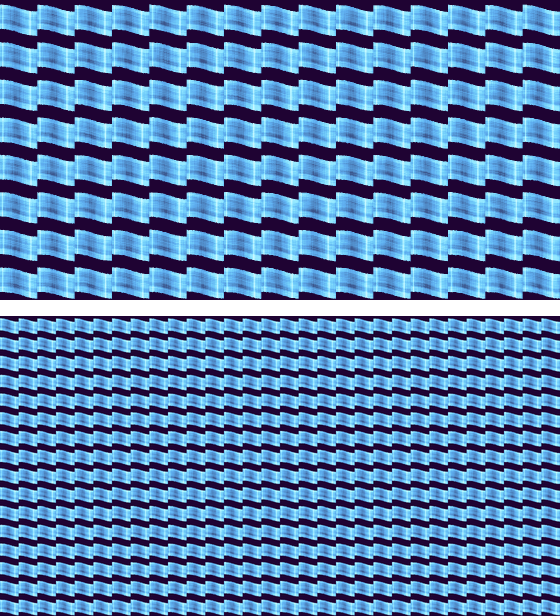
Top, the tile; bottom, the same tile 2 across and 2 down.
Give the GLSL for this pattern, as a Shadertoy shader.

```glsl
const float TAU = 6.2831853;
const vec2 REPEATS = vec2(15.0, 8.0);

float hash(vec2 p) {
    vec3 q = fract(vec3(p.xyx) * 0.1031);
    q += dot(q, q.yzx + 33.33);
    return fract((q.x + q.y) * q.z);
}

float gradientDot(vec2 corner, vec2 offset) {
    float angle = TAU * hash(corner);
    return dot(vec2(cos(angle), sin(angle)), offset);
}

float gradientNoise(vec2 p) {
    vec2 i = floor(p), f = fract(p);
    vec2 u = f * f * f * (f * (f * 6.0 - 15.0) + 10.0);
    vec2 e = vec2(0.0, 1.0);
    return mix(mix(gradientDot(i, f), gradientDot(i + e.yx, f - e.yx), u.x),
               mix(gradientDot(i + e, f - e), gradientDot(i + e.yy, f - e.yy), u.x), u.y);
}

float band(float x, float center, float halfWidth, float blur) {
    return 1.0 - smoothstep(halfWidth - blur, halfWidth + blur, abs(x - center));
}

vec3 clothColor(float tone) {
    vec3 c = mix(vec3(0.23, 0.33, 0.54), vec3(0.32, 0.56, 0.80), smoothstep(0.0, 0.3, tone));
    c = mix(c, vec3(0.37, 0.68, 0.94), smoothstep(0.3, 0.5, tone));
    c = mix(c, vec3(0.44, 0.80, 0.98), smoothstep(0.5, 0.7, tone));
    c = mix(c, vec3(0.58, 0.91, 1.00), smoothstep(0.7, 0.9, tone));
    return mix(c, vec3(0.78, 0.97, 1.00), smoothstep(0.95, 1.3, tone));
}

// One waving plaid cloth per cell; y runs downwards
vec3 clothCell(vec2 p, vec2 id) {
    float vary = hash(id + 3.7) - 0.5;
    float shift = 0.04 * (hash(id + 19.1) - 0.5);

    // Sagging outline with slightly frayed hems
    float sag = 0.13 + 0.17 * p.x - 0.025 * sin(TAU * 0.9 * p.x + 0.7 * vary);
    float fray = 0.018 * gradientNoise(vec2(p.x * 22.0, p.y * 3.0) + id * 31.0);
    float v = (p.y - sag - fray) / 0.65;
    if (v < 0.0 || v > 1.0) return vec3(0.12, 0.01, 0.20);

    // Folds
    float tone = 0.53 - 0.15 * cos(TAU * (p.x - 0.41) * 1.25 + 0.6 * vary);

    // Horizontal plaid bands
    tone += 0.22 * band(v, 0.04, 0.11, 0.03);
    tone -= 0.20 * band(v, 0.68, 0.08, 0.02);
    tone -= 0.10 * band(v, 0.34, 0.04, 0.02);
    tone += 0.15 * band(v, 0.90, 0.12, 0.03);

    // Bright vertical stripes and their paler borders
    tone += 0.40 * band(p.x, 0.08 + shift, 0.018, 0.012);
    tone += 0.45 * band(p.x, 0.81 + shift, 0.020, 0.012);
    tone += 0.10 * band(p.x, 0.86 + shift, 0.12, 0.03);
    tone -= 0.10 * band(p.x, 0.46 + shift, 0.10, 0.03);

    // Woven threads
    tone += 0.045 * sin(TAU * 15.0 * v) + 0.03 * sin(TAU * 17.0 * p.x);
    tone += 0.16 * gradientNoise(vec2(p.x * 2.0, v * 18.0) + id * 23.0);
    tone += 0.14 * gradientNoise(vec2(p.x * 20.0, v * 2.0) + id * 41.0);
    return clothColor(tone);
}

void mainImage(out vec4 fragColor, in vec2 fragCoord) {
    // Average a 3 x 3 grid inside each pixel for smooth edges
    vec3 sum = vec3(0.0);
    for (int j = -1; j <= 1; j++) {
        for (int i = -1; i <= 1; i++) {
            vec2 uv = (fragCoord + vec2(i, j) / 3.0) / iResolution.xy;
            vec2 grid = vec2(uv.x, 1.0 - uv.y) * REPEATS;
            sum += clothCell(fract(grid), mod(floor(grid), REPEATS));
        }
    }
    fragColor = vec4(sum / 9.0, 1.0);
}
```
